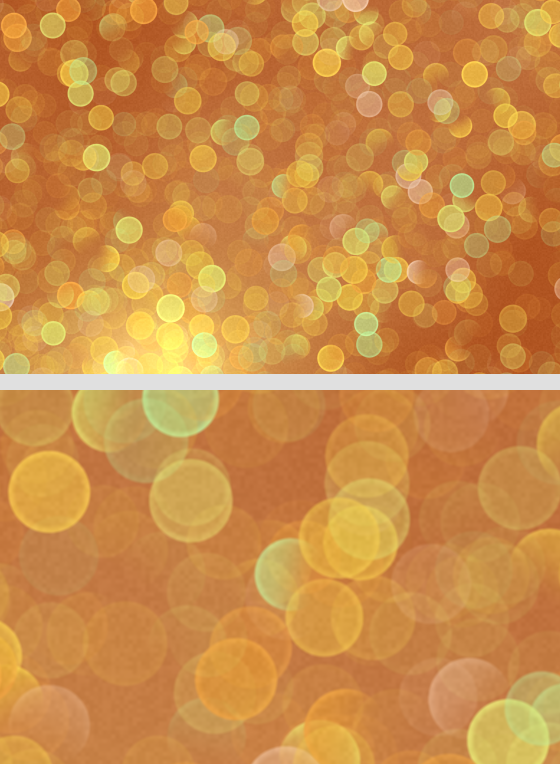
Top, the full canvas; bottom, a detail of the centre.
This background is drawn by a WebGL 2 fragment shader. Its source:

```glsl
#version 300 es
precision highp float;
// Warm bokeh: translucent, softly rimmed light discs over a copper haze.
// Jittered grids are layered and blended; a glow at the lower edge
// and a diagonal haze decide how dense and how bright the discs are.

uniform vec2 u_resolution;
out vec4 fragColor;

#define LAYERS 8
#define CELL 0.1
#define RADIUS_MIN 0.032
#define RADIUS_MAX 0.038
#define EDGE_SOFTNESS 0.0018
#define FAINT_ALPHA 0.08
#define BRIGHT_ALPHA 0.82
#define BRIGHT_RARITY 5.0
#define GLOW_CENTER vec2(0.43, 0.0)
#define GRAIN 0.035

const vec3 COPPER = vec3(0.69, 0.33, 0.13);
const vec3 HAZE   = vec3(0.76, 0.46, 0.26);
const vec3 HONEY  = vec3(0.88, 0.73, 0.40);
const vec3 GOLD   = vec3(0.95, 0.79, 0.27);
const vec3 LIME   = vec3(0.87, 0.88, 0.42);
const vec3 MINT   = vec3(0.72, 0.91, 0.58);
const vec3 ORANGE = vec3(0.92, 0.61, 0.22);
const vec3 BLUSH  = vec3(0.93, 0.79, 0.68);

// Integer hash: three values from 0 to 1 for each lattice point.
vec3 hash3(ivec3 key) {
    uvec3 v = uvec3(key + 4096) * 1664525u + 1013904223u;
    v.x += v.y * v.z; v.y += v.z * v.x; v.z += v.x * v.y;
    v ^= v >> 16u;
    v.x += v.y * v.z; v.y += v.z * v.x; v.z += v.x * v.y;
    return vec3(v >> 8u) / 16777216.0;
}

float valueNoise(vec2 p, int seed) {
    ivec2 i = ivec2(floor(p));
    vec2 f = fract(p);
    f = f * f * (3.0 - 2.0 * f);
    float a = hash3(ivec3(i, seed)).x;
    float b = hash3(ivec3(i + ivec2(1, 0), seed)).x;
    float c = hash3(ivec3(i + ivec2(0, 1), seed)).x;
    float d = hash3(ivec3(i + ivec2(1, 1), seed)).x;
    return mix(mix(a, b, f.x), mix(c, d, f.x), f.y);
}

float glowAt(vec2 p) {
    vec2 q = (p - GLOW_CENTER) / vec2(0.42, 0.36);
    return exp(-dot(q, q));
}

// Diagonal band of haze, broken up by slow noise.
float hazeAt(vec2 p) {
    float across = (p.x - p.y - 0.3) * 1.5;
    float band = exp(-across * across);
    return clamp(band * 0.75 + 0.6 * (valueNoise(p * 3.5, 91) - 0.4), 0.0, 1.0);
}

vec3 discColor(float pick) {
    if (pick < 0.38) return GOLD;
    if (pick < 0.66) return LIME;
    if (pick < 0.76) return MINT;
    if (pick < 0.92) return ORANGE;
    return BLUSH;
}

// Blends one disc of the given cell over the colour below it.
vec3 addDisc(vec3 below, vec2 p, ivec2 cell, int layer, float soft) {
    vec3 place = hash3(ivec3(cell, layer));
    vec3 look = hash3(ivec3(cell, layer + 40));
    vec3 shape = hash3(ivec3(cell, layer + 80));
    vec2 center = (vec2(cell) + place.xy) * CELL;
    float radius = mix(RADIUS_MIN, RADIUS_MAX, shape.x);
    vec2 offset = p - center;
    float dist = length(offset);
    if (dist > radius + soft) return below;

    float glow = glowAt(center);
    float presence = 0.5 + 0.22 * hazeAt(center) + 0.25 * glow;
    if (place.z > presence) return below;

    float body = 1.0 - smoothstep(radius - soft, radius + soft, dist);
    float rim = smoothstep(radius * 0.78, radius * 0.96, dist);
    float alpha = mix(FAINT_ALPHA, BRIGHT_ALPHA, pow(look.x, BRIGHT_RARITY));
    alpha += 0.12 * glow;

    // Some discs fade towards one side.
    float angle = 6.2832 * shape.z;
    float side = dot(offset, vec2(cos(angle), sin(angle))) / radius;
    float fade = mix(1.0, smoothstep(-0.8, 0.7, side), step(0.72, shape.y));
    alpha *= fade * (0.86 + 0.3 * rim);

    vec3 tint = discColor(look.y) * mix(0.94, 1.05, look.z) + 0.05 * rim;
    return mix(below, tint, body * min(alpha, 0.95));
}

void main() {
    vec2 p = gl_FragCoord.xy / u_resolution.y;
    float soft = max(EDGE_SOFTNESS, 0.75 / u_resolution.y);

    // Copper ground, haze and broad glow
    float glow = glowAt(p);
    vec3 color = mix(COPPER, HAZE, hazeAt(p));
    color = mix(color, HONEY, 0.65 * glow);

    // Disc layers, each with its own grid shift
    for (int layer = 0; layer < LAYERS; layer++) {
        vec2 q = p / CELL;
        ivec2 home = ivec2(floor(q));
        for (int y = -1; y <= 1; y++)
            for (int x = -1; x <= 1; x++)
                color = addDisc(color, p, home + ivec2(x, y), layer, soft);
    }

    // Bright core of the glow, then fine grain
    color += vec3(0.22, 0.24, 0.14) * pow(glow, 5.0);
    color += GRAIN * (valueNoise(p * 260.0, 7) - 0.5);
    fragColor = vec4(clamp(color, 0.0, 1.0), 1.0);
}
```
